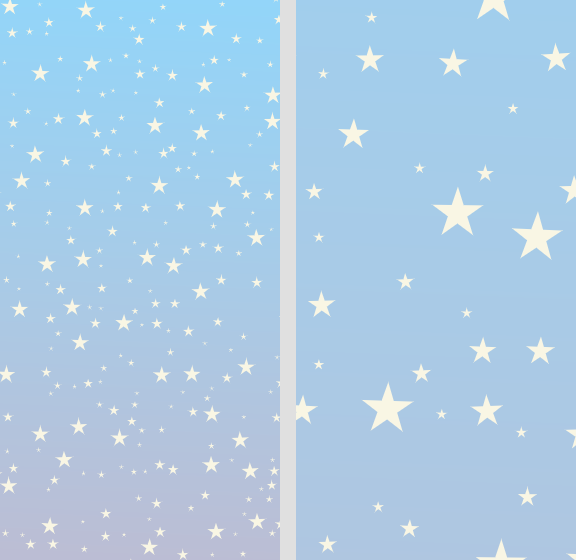
Left: the whole. Right: its middle third, enlarged.
A Shadertoy shader for this pattern:

```glsl
// Cream five-pointed stars of four sizes scattered over a blue to lilac dusk sky.
#define SKY_TOP vec3(0.575, 0.835, 0.975)
#define SKY_MIDDLE vec3(0.660, 0.795, 0.905)
#define SKY_BOTTOM vec3(0.735, 0.742, 0.830)
#define STAR_COLOR vec3(0.975, 0.965, 0.895)
#define JITTER 0.8      // spread of a star within its cell
#define PRESENCE 0.9    // share of cells holding a star
#define CLEARANCE 0.014 // free space around larger stars
#define TILT 0.12       // range of star rotation in radians

// Grid pitch and star radius per layer, in canvas widths, largest first
const float PITCH[4] = float[4](0.2, 0.15, 0.13, 0.115);
const float RADIUS[4] = float[4](0.032, 0.0185, 0.0112, 0.0068);
const float SECTOR = 1.2566371; // a fifth of a turn

float hash(vec2 p) {
    return fract(sin(dot(p, vec2(127.1, 311.7))) * 43758.5453);
}

vec2 layerSeed(vec2 cell, int layer) {
    return cell + 37.0 * float(layer + 1);
}

bool hasStar(vec2 cell, int layer) {
    return hash(layerSeed(cell, layer) + 5.3) < PRESENCE;
}

vec2 starCentre(vec2 cell, int layer) {
    vec2 seed = layerSeed(cell, layer);
    vec2 offset = vec2(hash(seed), hash(seed + 71.7)) - 0.5;
    return (cell + 0.5 + JITTER * offset) * PITCH[layer];
}

// Signed distance to the edge lines of an upright pentagram
float starDistance(vec2 p, float radius) {
    float angle = atan(p.x, p.y);
    angle = abs(mod(angle + 0.5 * SECTOR, SECTOR) - 0.5 * SECTOR);
    vec2 folded = length(p) * vec2(cos(angle), sin(angle));
    vec2 edgeNormal = vec2(0.30902, 0.95106);
    return dot(folded - vec2(radius, 0.0), edgeNormal);
}

// True if a star would crowd one of a larger layer
bool isCrowded(vec2 centre, int layer) {
    for (int larger = 0; larger < layer; larger++) {
        float gap = RADIUS[larger] + RADIUS[layer] + CLEARANCE;
        vec2 base = floor(centre / PITCH[larger]);
        for (int k = 0; k < 9; k++) {
            vec2 cell = base + vec2(k % 3 - 1, k / 3 - 1);
            if (hasStar(cell, larger) && distance(centre, starCentre(cell, larger)) < gap) return true;
        }
    }
    return false;
}

// Coverage of one layer of scattered stars
float starLayer(vec2 p, int layer, float pixel) {
    float coverage = 0.0;
    vec2 base = floor(p / PITCH[layer]);
    for (int k = 0; k < 9; k++) {
        vec2 cell = base + vec2(k % 3 - 1, k / 3 - 1);
        vec2 centre = starCentre(cell, layer);
        vec2 q = p - centre;
        if (length(q) > 1.1 * RADIUS[layer] + pixel) continue;
        if (!hasStar(cell, layer) || isCrowded(centre, layer)) continue;

        vec2 seed = layerSeed(cell, layer);
        float spread = layer == 0 ? 0.04 : 0.18;
        float radius = RADIUS[layer] * (1.0 + spread * (hash(seed + 13.1) - 0.5));
        float tilt = TILT * (hash(seed + 29.9) - 0.5);
        q = mat2(cos(tilt), sin(tilt), -sin(tilt), cos(tilt)) * q;
        coverage = max(coverage, clamp(0.5 - starDistance(q, radius) / pixel, 0.0, 1.0));
    }
    return coverage;
}

void mainImage(out vec4 fragColor, in vec2 fragCoord) {
    vec2 p = fragCoord / iResolution.x;
    float pixel = 1.0 / iResolution.x;

    // Sky gradient with a slight slant
    float height = clamp(fragCoord.y / iResolution.y + 0.02 * (p.x - 0.5), 0.0, 1.0);
    vec3 color = height < 0.5 ? mix(SKY_BOTTOM, SKY_MIDDLE, 2.0 * height)
                              : mix(SKY_MIDDLE, SKY_TOP, 2.0 * height - 1.0);

    // Stars, from large to tiny
    for (int layer = 0; layer < 4; layer++) {
        color = mix(color, STAR_COLOR, starLayer(p, layer, pixel));
    }
    fragColor = vec4(color, 1.0);
}
```
